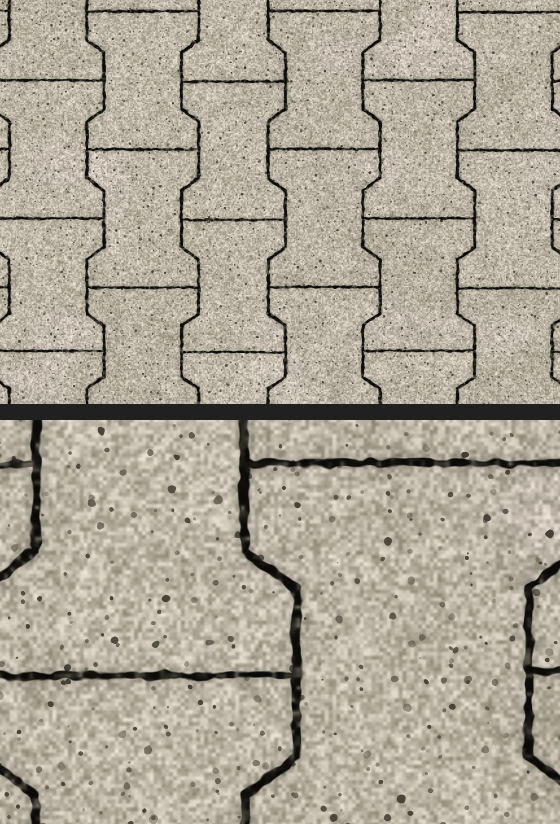
Top: the whole. Bottom: its middle third, enlarged.
Give the GLSL for this texture, as a WebGL 1 fragment shader.

```glsl
precision highp float;
// Interlocking concrete paving: six columns of waisted blocks, each column
// shifted half a block against the next. Joints are distances to a folded
// polyline and to row lines; grain, pits and stains come from value noise.

uniform vec2 u_resolution;

// Layout, in units of one column width
const float COLUMNS = 6.0;
const float FIRST_SEAM = 0.008;
const float SEAM_DRIFT = 0.014;    // extra width per column, lost in one narrow one
const float FIRST_ROW = 0.125;
const float BLOCK_HEIGHT = 1.48;
const float SQUEEZE_START = 3.086; // the lowest row is slightly shorter
const float SQUEEZE = 0.09;
const float ROW_JITTER = 0.016;
const vec2 CORNER = vec2(0.092, 0.068); // half extent of the slanted flank

// Joints
const float SEAM_HALF_WIDTH = 0.0155;
const float ROW_HALF_WIDTH = 0.0130;
const float ROUGHNESS = 0.012;

// Surface
const float GRAIN_SCALE = 72.0;
const float PIT_SCALE = 6.0;
const float PIT_CHANCE = 0.38;
const vec3 STONE_DARK = vec3(0.64, 0.615, 0.55);
const vec3 STONE_LIGHT = vec3(0.82, 0.79, 0.73);
const vec3 BLOOM_TINT = vec3(0.030, 0.022, 0.034);
const vec3 JOINT_DARK = vec3(0.045, 0.04, 0.03);
const vec3 JOINT_DUST = vec3(0.41, 0.39, 0.34);
const vec3 PIT_COLOR = vec3(0.25, 0.23, 0.19);

float hash(vec2 p) {
  vec3 q = fract(p.xyx * vec3(0.1031, 0.1030, 0.0973));
  q += dot(q, q.yzx + 33.33);
  return fract((q.x + q.y) * q.z);
}

float noise(vec2 p) {
  vec2 i = floor(p), f = fract(p);
  f = f * f * (3.0 - 2.0 * f);
  return mix(mix(hash(i), hash(i + vec2(1.0, 0.0)), f.x),
             mix(hash(i + vec2(0.0, 1.0)), hash(i + 1.0), f.x), f.y);
}

float segmentDistance(vec2 p, vec2 a, vec2 b) {
  vec2 ab = b - a;
  return length(p - a - ab * clamp(dot(p - a, ab) / dot(ab, ab), 0.0, 1.0));
}

// Straight flank, slant, straight flank; point symmetric about the origin
float seamDistance(vec2 q) {
  vec2 flank = vec2(0.0, BLOCK_HEIGHT);
  float d = segmentDistance(q, -CORNER, CORNER);
  d = min(d, segmentDistance(q, CORNER, CORNER + flank));
  return min(d, segmentDistance(q, -CORNER, -CORNER - flank));
}

float seamCenter(float k) {
  return FIRST_SEAM + k + SEAM_DRIFT * (mod(k + 3.0, 6.0) - 3.0);
}

// Coverage of dark pits scattered one per cell, at three sizes
float pits(vec2 p, float pixel) {
  float cover = 0.0;
  for (int i = 0; i < 3; i++) {
    float layer = float(i);
    float scale = PIT_SCALE * (1.0 + 0.6 * layer);
    vec2 cell = floor(p * scale) + 41.0 * layer;
    vec2 spot = 0.2 + 0.6 * vec2(hash(cell + 3.7), hash(cell + 9.2));
    float radius = mix(0.006, 0.015, pow(hash(cell + 5.1), 3.0));
    float d = length(fract(p * scale) - spot) / scale;
    d += (noise(p * 60.0) - 0.5) * 0.008;
    float present = step(hash(cell), PIT_CHANCE);
    float depth = 0.35 + 0.6 * hash(cell + 7.3);
    cover = max(cover, present * depth * (1.0 - smoothstep(radius - pixel * 0.6, radius + pixel * 0.6, d)));
  }
  return cover;
}

void main() {
  float pixel = COLUMNS / u_resolution.x;
  vec2 p = vec2(gl_FragCoord.x, u_resolution.y - gl_FragCoord.y) * pixel;

  // Slightly ragged coordinates for the block outlines
  vec2 wobble = vec2(noise(p * 22.0), noise(p * 22.0 + 57.0)) - 0.5;
  vec2 s = p + ROUGHNESS * wobble;
  float rowPhase = (s.y + SQUEEZE * max(s.y - SQUEEZE_START, 0.0) - FIRST_ROW) / BLOCK_HEIGHT;

  // Nearest seam, mirrored from column to column
  float k = floor(s.x - FIRST_SEAM + 0.5);
  float mirror = 1.0 - 2.0 * mod(k, 2.0);
  float offset = s.x - seamCenter(k);
  float fold = (abs(fract(rowPhase) - 0.5) - 0.25) * BLOCK_HEIGHT;
  float seam = seamDistance(vec2(mirror * offset, fold));
  float bend = mirror * CORNER.x * clamp(fold / CORNER.y, -1.0, 1.0);

  // Column and row of the block, and its end joint
  float column = k - 1.0 + step(bend, offset);
  float jitter = ROW_JITTER * (hash(vec2(column + 20.0, 4.0)) - 0.5);
  float blockPhase = rowPhase + 0.5 * (1.0 - mod(column, 2.0)) + jitter;
  float rowLine = abs(fract(blockPhase + 0.5) - 0.5) * BLOCK_HEIGHT;
  vec2 block = vec2(column, floor(blockPhase)) + 12.0;
  float joint = min(seam - SEAM_HALF_WIDTH, rowLine - ROW_HALF_WIDTH);
  joint += ROUGHNESS * (noise(p * 34.0 + 13.0) - 0.5);

  // Sandy grain, faint clouds and a tone per block
  float grain = 0.53 + 1.5 * (noise(p * GRAIN_SCALE) - 0.5)
              + 0.7 * (noise(p * GRAIN_SCALE * 0.47 + 31.0) - 0.5)
              + 0.25 * (noise(p * 5.0 + 8.0) - 0.5)
              + 0.16 * (hash(block) - 0.5);
  vec3 color = mix(STONE_DARK, STONE_LIGHT, grain);
  color += BLOOM_TINT * smoothstep(0.6, 0.9, noise(p * 1.7 + 4.0));
  color = mix(color, PIT_COLOR, pits(p, pixel));

  // Grime beside the joints, then the joints with specks of dust
  color *= 1.0 - 0.13 * exp(-max(joint, 0.0) / 0.018);
  vec3 filling = mix(JOINT_DARK, JOINT_DUST, pow(noise(p * 45.0 + 71.0), 4.0));
  float edge = 0.6 * pixel + 0.002;
  color = mix(filling, color, smoothstep(-edge, edge, joint));

  gl_FragColor = vec4(clamp(color, 0.0, 1.0), 1.0);
}
```
